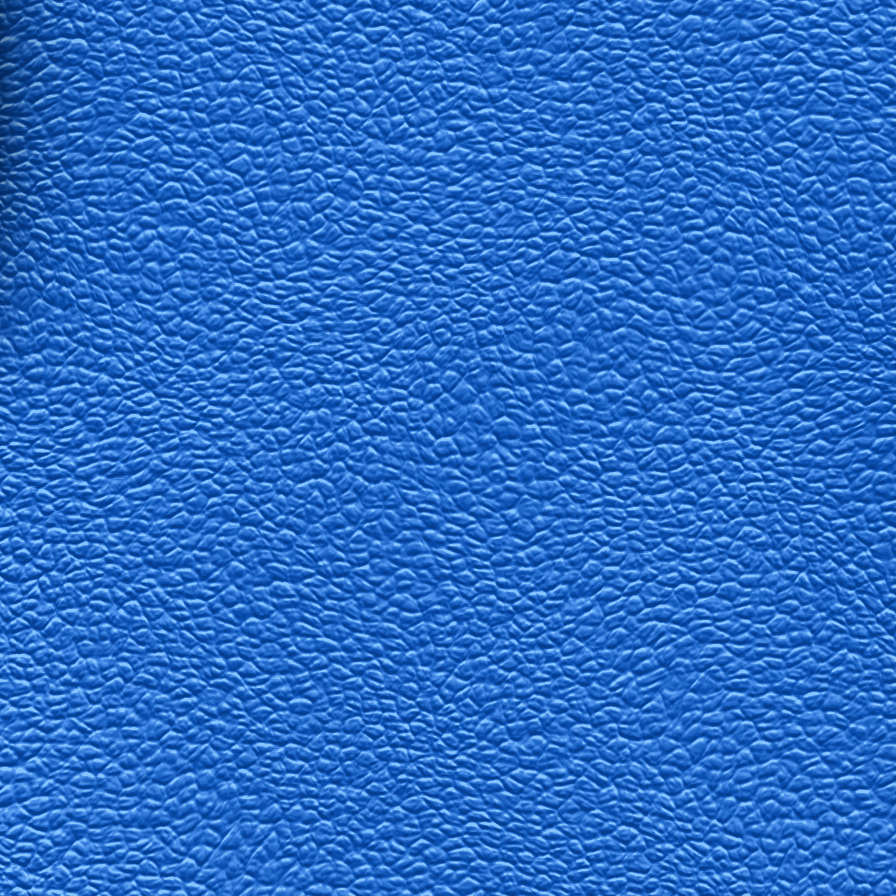
Write a three.js fragment shader that draws this texture.

```glsl
varying vec2 vUv;

vec2 hash2(vec2 p) {
  p = vec2(dot(p, vec2(127.1, 311.7)), dot(p, vec2(269.5, 183.3)));
  return fract(sin(p) * 43758.5);
}

// Rounded cells parted by narrow creases
float pebbles(vec2 p, float creaseWidth) {
  vec2 cell = floor(p);
  float nearest = 9.0, second = 9.0;
  for (int y = -1; y <= 1; y++) {
    for (int x = -1; x <= 1; x++) {
      vec2 id = cell + vec2(float(x), float(y));
      float d = length(id + 0.03 + 0.94 * hash2(id) - p);
      second = min(second, max(nearest, d));
      nearest = min(nearest, d);
    }
  }
  float plateau = smoothstep(0.0, creaseWidth, second - nearest);
  return 0.5 * plateau - 0.75 * nearest * nearest;
}

// Gentle drift of the grain rows
vec2 bendGrain(vec2 p) {
  p.y += 0.012 * sin(p.x * 9.0 + 3.0 * sin(p.y * 5.0));
  p.y += 0.004 * sin(p.x * 31.0 + p.y * 23.0);
  p.x += 0.010 * sin(p.y * 17.0 + 2.0 * sin(p.x * 7.0));
  p += 0.0016 * sin(p.yx * vec2(173.0, 141.0) + 2.0 * sin(p * 67.0));
  return p;
}

// Main grain, fine wrinkles and long creases
float leatherHeight(vec2 uv) {
  vec2 p = bendGrain(uv);
  float grain = pebbles(p * vec2(48.0, 70.0), 0.46);
  float wrinkles = pebbles(p * vec2(88.0, 116.0) + 7.3, 0.6);
  float folds = pebbles(p * vec2(21.0, 37.0) + 3.1, 0.25);
  return grain + 0.42 * wrinkles + 0.42 * folds;
}

// Slow changes of light over the hide
float broadShade(vec2 uv) {
  float shade = 0.012 * sin(uv.x * 8.0 + 2.0 * sin(uv.y * 6.0));
  shade -= 0.20 * exp(-uv.x * 18.0) * smoothstep(0.5, 0.85, uv.y);
  shade -= 0.08 * smoothstep(0.8, 1.0, uv.x) * exp(-20.0 * pow(uv.y - 0.55, 2.0));
  shade += 0.05 * exp(-uv.x * 6.0) * (1.0 - smoothstep(0.1, 0.5, uv.y));
  return shade;
}

vec3 blueRamp(float tone) {
  vec3 color = mix(vec3(0.02, 0.24, 0.56), vec3(0.04, 0.31, 0.69), smoothstep(-0.05, 0.28, tone));
  color = mix(color, vec3(0.13, 0.41, 0.79), smoothstep(0.26, 0.50, tone));
  color = mix(color, vec3(0.28, 0.55, 0.91), smoothstep(0.48, 0.74, tone));
  return mix(color, vec3(0.52, 0.77, 0.99), smoothstep(0.74, 1.12, tone));
}

void main() {
  // Slope towards a light above
  vec2 toLight = 0.0019 * normalize(vec2(0.15, 1.0));
  float relief = leatherHeight(vUv - toLight) - leatherHeight(vUv + toLight);

  // Lit rims are thin and bright, shadows wide and soft
  float lit = max(relief, 0.0);
  float shadow = min(relief, 0.0);
  float contrast = 1.0 + 0.25 * exp(-vUv.x * 9.0);
  float tone = 0.48 + contrast * (lit * (0.58 + 0.42 * lit) + 0.74 * shadow);
  vec3 color = blueRamp(tone + broadShade(vUv));

  // Deep shadow at the upper left edge
  color *= 1.0 - 0.35 * exp(-vUv.x * 26.0) * smoothstep(0.5, 0.9, vUv.y);
  gl_FragColor = vec4(color, 1.0);
}
```
